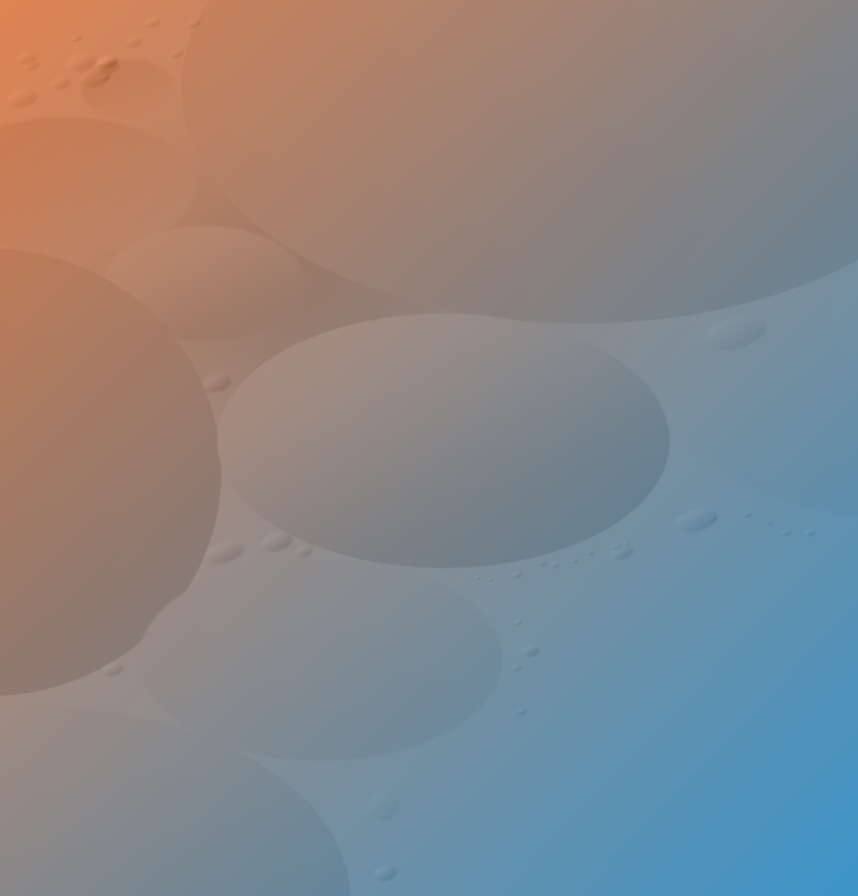
A Shadertoy shader for this background:

```glsl
const vec3 ORANGE = vec3(1.0, 0.48, 0.20);
const vec3 BLUE = vec3(0.08, 0.575, 0.87);
const float OVERLAY = 0.3;

float hash(float n) {
    return fract(sin(n * 127.1) * 43758.5453);
}

// Approximate signed distance to an ellipse
float ellipse(vec2 q, vec2 radius) {
    float k = length(q / radius);
    return k * (k - 1.0) / max(length(q / (radius * radius)), 1e-4);
}

// Large bubble, lit from the upper left; tones.x is lit, tones.y is shaded
float bubble(float tone, vec2 p, vec2 center, vec2 radius, vec2 tones, float soft) {
    vec2 q = p - center;
    float mask = 1.0 - smoothstep(-soft, soft, ellipse(q, radius));
    float shade = smoothstep(-0.9, 0.9, dot(q / radius, vec2(0.6, -0.8)));
    return mix(tone, mix(tones.x, tones.y, shade), mask);
}

// Small tilted droplet that lightens and darkens what lies below
float droplet(float tone, vec2 p, vec2 center, vec2 radius, float strength) {
    vec2 q = mat2(0.966, -0.259, 0.259, 0.966) * (p - center);
    float soft = min(0.003, radius.y * 0.4);
    float mask = 1.0 - smoothstep(-soft, soft, ellipse(q, radius));
    float light = dot(q / radius, vec2(-0.5, 0.85)) - 0.25;
    return tone + mask * strength * clamp(light, -1.0, 0.6);
}

// Droplets of random size strewn along a line
float trail(float tone, vec2 p, vec2 a, vec2 b, int count, float spread, float size, float seed) {
    for (int i = 0; i < count; i++) {
        float n = float(i) + seed;
        float along = (float(i) + hash(n + 0.3)) / float(count);
        vec2 jitter = vec2(hash(n + 0.5), hash(n + 0.7)) - 0.5;
        float r = size * mix(0.35, 1.0, hash(n + 0.9));
        tone = droplet(tone, p, mix(a, b, along) + jitter * spread, vec2(r, r * 0.58), 0.16);
    }
    return tone;
}

void mainImage(out vec4 fragColor, in vec2 fragCoord) {
    vec2 uv = fragCoord / iResolution.xy;
    vec2 p = fragCoord / iResolution.y;
    float edge = max(0.0015, 0.75 / iResolution.y);

    // Liquid with a dark hollow between the bubbles
    vec2 hollow = (p - vec2(0.33, 0.69)) / vec2(0.22, 0.15);
    float tone = 0.60 - 0.22 * exp(-dot(hollow, hollow));

    // Large bubbles, back to front
    tone = bubble(tone, p, vec2(0.990, 0.570), vec2(0.247, 0.146), vec2(0.60, 0.56), 0.006);
    tone = bubble(tone, p, vec2(0.072, 0.792), vec2(0.146, 0.077), vec2(0.47, 0.54), 0.004);
    tone = bubble(tone, p, vec2(0.228, 0.684), vec2(0.113, 0.064), vec2(0.57, 0.40), 0.003);
    tone = bubble(tone, p, vec2(0.143, 0.901), vec2(0.052, 0.033), vec2(0.48, 0.55), 0.004);
    tone = bubble(tone, p, vec2(0.651, 0.902), vec2(0.449, 0.263), vec2(0.53, 0.45), edge);
    tone = bubble(tone, p, vec2(-0.013, 0.473), vec2(0.260, 0.250), vec2(0.45, 0.38), edge);
    tone = bubble(tone, p, vec2(0.358, 0.264), vec2(0.203, 0.113), vec2(0.59, 0.53), 0.003);
    tone = bubble(tone, p, vec2(0.495, 0.508), vec2(0.2525, 0.142), vec2(0.61, 0.41), edge);
    tone = bubble(tone, p, vec2(0.033, -0.003), vec2(0.358, 0.216), vec2(0.58, 0.47), edge);

    // Single droplets
    tone = droplet(tone, p, vec2(0.820, 0.628), vec2(0.037, 0.017), 0.10);
    tone = droplet(tone, p, vec2(0.777, 0.419), vec2(0.024, 0.012), 0.14);
    tone = droplet(tone, p, vec2(0.694, 0.383), vec2(0.013, 0.007), 0.18);
    tone = droplet(tone, p, vec2(0.592, 0.273), vec2(0.010, 0.006), 0.18);
    tone = droplet(tone, p, vec2(0.250, 0.383), vec2(0.023, 0.011), 0.18);
    tone = droplet(tone, p, vec2(0.309, 0.395), vec2(0.018, 0.010), 0.20);
    tone = droplet(tone, p, vec2(0.339, 0.384), vec2(0.010, 0.006), 0.18);
    tone = droplet(tone, p, vec2(0.242, 0.572), vec2(0.016, 0.009), 0.20);
    tone = droplet(tone, p, vec2(0.126, 0.253), vec2(0.012, 0.007), 0.20);
    tone = droplet(tone, p, vec2(0.428, 0.100), vec2(0.018, 0.016), 0.07);
    tone = droplet(tone, p, vec2(0.430, 0.025), vec2(0.013, 0.008), 0.20);

    // Strewn droplets
    tone = trail(tone, p, vec2(0.515, 0.348), vec2(0.720, 0.395), 9, 0.008, 0.009, 3.0);
    tone = trail(tone, p, vec2(0.800, 0.420), vec2(0.910, 0.405), 5, 0.022, 0.008, 21.0);
    tone = trail(tone, p, vec2(0.575, 0.320), vec2(0.580, 0.200), 3, 0.006, 0.007, 41.0);
    tone = trail(tone, p, vec2(0.000, 0.918), vec2(0.200, 0.955), 16, 0.065, 0.017, 61.0);

    // Diagonal colour wash over the grey relief
    float diagonal = 0.5 * (uv.x + 1.0 - uv.y);
    vec3 color = mix(mix(ORANGE, BLUE, diagonal), vec3(tone), OVERLAY);
    fragColor = vec4(color, 1.0);
}
```
